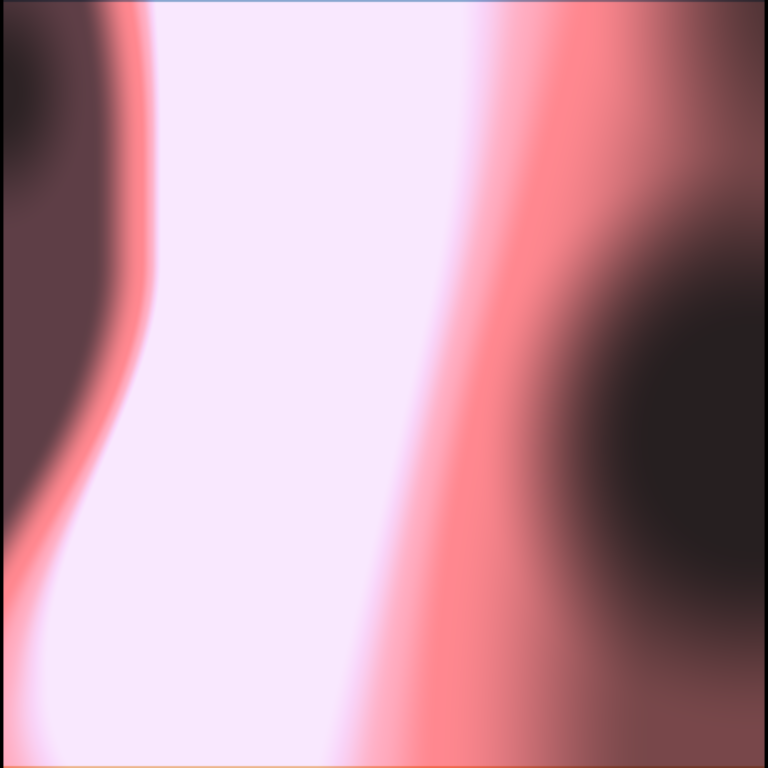
Give the GLSL for this background, as a Shadertoy shader.

```glsl
const vec3 WHITE = vec3(0.975, 0.910, 0.995);
const vec3 LILAC = vec3(0.975, 0.840, 0.985);
const vec3 PINK = vec3(1.000, 0.680, 0.760);
const vec3 CORAL = vec3(1.000, 0.530, 0.560);
const vec3 ROSE_BROWN = vec3(0.470, 0.280, 0.290);
const vec3 PLUM_BROWN = vec3(0.370, 0.245, 0.275);
const vec3 SHADOW = vec3(0.150, 0.120, 0.125);
const vec3 TOP_TINT = vec3(0.55, 0.72, 0.82);
const vec3 BOTTOM_TINT = vec3(0.95, 0.78, 0.55);

const float BAND_MIDDLE = 0.30;   // splits the left bank from the right
const float LEFT_FADE = 0.055;    // coral to brown distances
const float RIGHT_FADE = 0.28;
const float SIDE_BAR = 0.0045;
const float EDGE_LINE = 0.0025;

float square(float x) { return x * x; }

// Borders of the bright band at height y
float leftBorder(float y) {
    float bend = mix(0.055, 0.208, smoothstep(0.13, 0.66, y));
    return bend + 2.5 * square(max(0.1 - y, 0.0)) - 0.25 * square(max(y - 0.83, 0.0));
}

float rightBorder(float y) {
    return 0.423 + 0.235 * y - 0.27 * square(max(y - 0.585, 0.0));
}

// Distance from each border to its coral crest
float leftGlow(float y) {
    return 0.024 + 0.5 * square(max(0.5 - y, 0.0)) + 0.25 * square(max(y - 0.8, 0.0));
}

float rightGlow(float y) {
    return 0.09 + 0.24 * square(y - 0.48);
}

// White to coral, with t = 1 at the crest
vec3 glowRamp(float t) {
    vec3 color = mix(WHITE, LILAC, smoothstep(-0.10, 0.14, t));
    color = mix(color, PINK, smoothstep(0.04, 0.50, t));
    return mix(color, CORAL, smoothstep(0.42, 1.0, t));
}

// Soft ellipse: 1 inside the inner radius, 0 past the outer one
float softBlob(vec2 p, vec2 center, vec2 stretch, float inner, float outer) {
    return 1.0 - smoothstep(inner, outer, length((p - center) / stretch));
}

vec3 leftBank(vec2 p) {
    float glow = leftGlow(p.y);
    float depth = leftBorder(p.y) - p.x;
    vec3 color = glowRamp(depth / glow);
    float fade = smoothstep(0.0, LEFT_FADE + 0.3 * glow, depth - glow);
    color = mix(color, PLUM_BROWN, fade);
    float dim = softBlob(p, vec2(0.0, 0.88), vec2(1.0, 1.6), 0.015, 0.12);
    return mix(color, SHADOW, 0.9 * dim);
}

vec3 rightBank(vec2 p) {
    float glow = rightGlow(p.y);
    float depth = p.x - rightBorder(p.y);
    vec3 color = glowRamp(depth / glow);
    color = mix(color, ROSE_BROWN, smoothstep(0.0, RIGHT_FADE, depth - glow));
    float hollow = softBlob(p, vec2(0.98, 0.43), vec2(1.0, 1.08), 0.13, 0.36);
    float corner = softBlob(p, vec2(1.02, 1.02), vec2(1.0), 0.0, 0.27);
    color = mix(color, SHADOW, 0.55 * corner);
    return mix(color, SHADOW, hollow);
}

void mainImage(out vec4 fragColor, in vec2 fragCoord) {
    vec2 p = fragCoord / iResolution.xy;
    vec2 pixel = 1.0 / iResolution.xy;
    vec3 color = p.x < BAND_MIDDLE ? leftBank(p) : rightBank(p);

    // Thin tinted lines above and below
    float topLine = smoothstep(-pixel.y, pixel.y, p.y - 1.0 + EDGE_LINE);
    float bottomLine = smoothstep(-pixel.y, pixel.y, EDGE_LINE - p.y);
    color *= mix(vec3(1.0), TOP_TINT, topLine);
    color *= mix(vec3(1.0), BOTTOM_TINT, bottomLine);

    // Black side bars
    float sideDistance = min(p.x, 1.0 - p.x);
    color *= smoothstep(-0.5 * pixel.x, 0.5 * pixel.x, sideDistance - SIDE_BAR);

    fragColor = vec4(color, 1.0);
}
```
